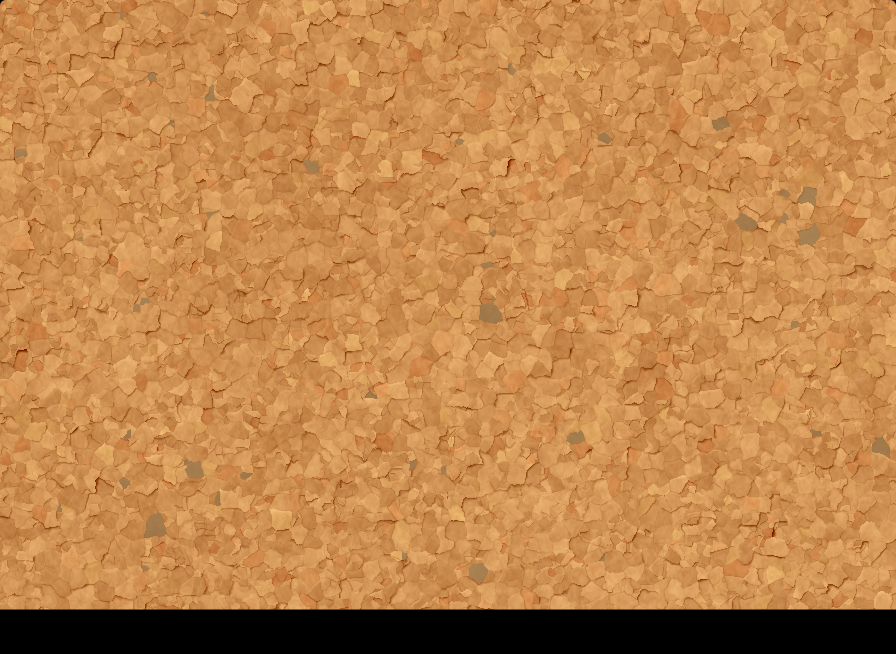
This texture is drawn by a WebGL 2 fragment shader. Its source:

```glsl
#version 300 es
precision highp float;
// Pressed cork board of small angular granules above a plain black strip.

#define GRAINS 45.0        // coarse granules per canvas height
#define CHIP_SCALE 1.75    // how much finer the small chips are
#define CHIP_SHARE 0.45    // share of coarse granules broken into chips
#define STRIP 0.068        // height of the black strip
#define CORNER 0.009       // radius of the upper corners
#define CRACK 5.2          // darkness of the gaps
#define TONE_SPREAD 2.1    // tone variation between granules
#define FIBRE 1.0          // strength of the fine mottling
#define CORK vec3(0.806, 0.563, 0.322)
#define TONE_STEP vec3(0.052, 0.062, 0.054)
#define LIGHT vec2(-0.5, 0.866)

uniform vec2 u_resolution;
out vec4 fragColor;

struct Grain {
    vec3 id;       // random values: tone, hue, height
    vec2 toSite;   // vector from the point to the granule centre
    float gap;     // darkness of the surrounding cracks
    float rim;     // lit upper edge
};

// Integer hash giving three values in 0..1
vec3 hash3(ivec2 cell, int salt) {
    uvec3 v = uvec3(ivec3(cell, salt)) * 1664525u + 1013904223u;
    v.x += v.y * v.z; v.y += v.z * v.x; v.z += v.x * v.y;
    v ^= v >> 16u;
    v.x += v.y * v.z; v.y += v.z * v.x; v.z += v.x * v.y;
    return vec3(v >> 16u) / 65535.0;
}

vec3 noise3(vec2 p, int salt) {
    ivec2 i = ivec2(floor(p));
    vec2 f = fract(p);
    f = f * f * (3.0 - 2.0 * f);
    vec3 low = mix(hash3(i, salt), hash3(i + ivec2(1, 0), salt), f.x);
    vec3 high = mix(hash3(i + ivec2(0, 1), salt), hash3(i + ivec2(1, 1), salt), f.x);
    return mix(low, high, f.y) - 0.5;
}

// Jittered site (xy) and its squared size bonus (z)
vec3 site(ivec2 cell, int salt) {
    vec3 h = hash3(cell, salt);
    return vec3(vec2(cell) + 0.06 + 0.88 * h.xy, 0.3 * h.z * h.z);
}

// Weighted Voronoi granule with shadows cast by higher neighbours
Grain grainAt(vec2 p, int salt, float pixel) {
    ivec2 base = ivec2(floor(p)), home = base;
    float nearest = 1e3;
    Grain g = Grain(vec3(0.0), vec2(0.0), 0.0, 0.0);
    for (int y = -2; y <= 2; y++)
    for (int x = -2; x <= 2; x++) {
        ivec2 cell = base + ivec2(x, y);
        vec3 s = site(cell, salt);
        vec2 r = s.xy - p;
        float d = dot(r, r) - s.z;
        if (d < nearest) { nearest = d; home = cell; g.toSite = r; }
    }
    g.id = hash3(home, salt + 1);
    for (int y = -2; y <= 2; y++)
    for (int x = -2; x <= 2; x++) {
        ivec2 cell = base + ivec2(x, y);
        if (cell == home) continue;
        vec3 s = site(cell, salt);
        vec2 r = s.xy - p, across = r - g.toSite;
        float span = max(length(across), 0.05);
        float edge = (dot(r, r) - s.z - nearest) / (2.0 * span);
        float rise = hash3(cell, salt + 1).z - g.id.z;
        float facing = dot(across / span, LIGHT);
        float shadow = max(rise, 0.0) * smoothstep(-0.35, 0.8, facing);
        float width = 0.04 + 0.17 * shadow + 0.65 * pixel;
        float depth = 0.11 + 0.95 * shadow;
        g.gap = max(g.gap, depth * (1.0 - smoothstep(0.0, width, edge)));
        float lit = max(-rise, 0.0) * max(facing, 0.0);
        g.rim = max(g.rim, lit * (1.0 - smoothstep(0.05, 0.2 + pixel, edge)));
    }
    return g;
}

vec3 corkColor(vec2 p, float pixel) {
    // Ragged outlines
    vec2 q = p * GRAINS;
    q += 0.32 * noise3(q * 1.6, 11).xy + 0.14 * noise3(q * 4.1, 12).xy;

    // Coarse granules, some of them split into chips
    Grain g = grainAt(q, 21, pixel * GRAINS);
    if (g.id.y < CHIP_SHARE) {
        Grain chip = grainAt(q * CHIP_SCALE, 31, pixel * GRAINS * CHIP_SCALE);
        chip.gap = max(0.8 * chip.gap, g.gap);
        g = chip;
    }

    // Granule tone, tilt and mottling
    float tone = TONE_SPREAD * (g.id.x - 0.5) + 0.28;
    vec2 tilt = hash3(ivec2(g.id.xy * 4096.0), 41).xy - 0.5;
    tone += 1.1 * dot(g.toSite, tilt);
    tone += FIBRE * (noise3(q * 2.7, 51).x + 0.8 * noise3(q * vec2(7.0, 5.0), 52).y);
    tone += 0.5 * noise3(p * 5.0, 53).x + 0.2 * (0.5 - p.y);
    tone += 1.3 * g.rim;

    // Broken cracks
    float patchy = clamp(0.9 + 1.2 * noise3(q * 1.3, 54).z, 0.3, 1.4);
    tone -= CRACK * g.gap * patchy;
    vec3 color = CORK + TONE_STEP * max(tone, -7.0);

    // Occasional reddish, yellowish and grey granules
    float odd = hash3(ivec2(g.id.yz * 4096.0), 61).x;
    color += vec3(0.0, -0.045, -0.045) * smoothstep(0.91, 0.97, odd);
    color += vec3(0.025, 0.04, 0.015) * (1.0 - smoothstep(0.03, 0.07, odd));
    float grey = step(abs(odd - 0.5), 0.004);
    return mix(color, vec3(0.57, 0.45, 0.29), 0.7 * grey);
}

void main() {
    float pixel = 1.0 / u_resolution.y;
    vec2 p = gl_FragCoord.xy * pixel;
    float halfWidth = 0.5 * u_resolution.x * pixel;
    // Board outline: rounded above, straight at the strip
    vec2 q = vec2(abs(p.x - halfWidth) - halfWidth, p.y - 1.0) + CORNER;
    float outside = max(length(max(q, 0.0)) - CORNER, STRIP - p.y);
    float board = clamp(0.5 - outside / pixel, 0.0, 1.0);
    fragColor = vec4(clamp(corkColor(p, pixel), 0.0, 1.0) * board, 1.0);
}
```
